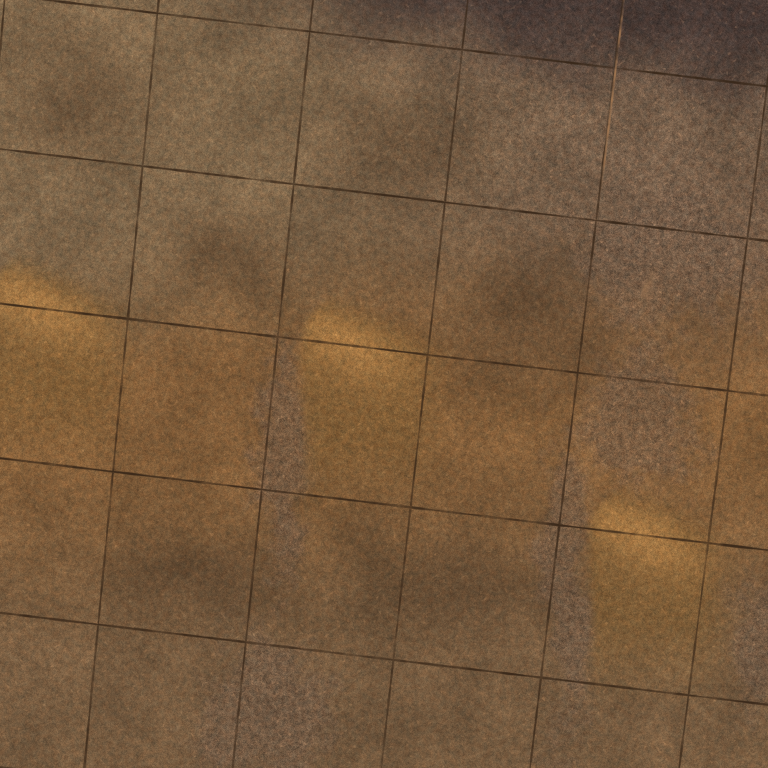
Give the GLSL for this texture, as a Shadertoy shader.

```glsl
// A worn brown stone floor: a slightly tilted grid of square tiles with thin dark joints.
// Soft elliptical stains, ragged grey scuffs and warm pools of light are layered over a base
// tone, then layered gradient noise adds the stone grain and the joints are cut in last.

const vec2 GRID_ORIGIN = vec2(0.557, 0.538);       // one joint crossing
const vec2 TILE_RIGHT  = vec2(0.1953, -0.0234);    // step to the next column
const vec2 TILE_UP     = vec2(0.0224, 0.1986);     // step to the next row
const float TAPER = 0.008;                         // column widening per row
const float TILE_SIZE = 0.198;
const float JOINT_HALF_WIDTH = 0.0013;

const vec3 TAN    = vec3(0.500, 0.405, 0.295);
const vec3 RUST   = vec3(0.495, 0.357, 0.220);
const vec3 UMBER  = vec3(0.455, 0.352, 0.248);
const vec3 SHADOW = vec3(0.345, 0.260, 0.180);
const vec3 SLATE  = vec3(0.435, 0.347, 0.278);
const vec3 DUSK   = vec3(0.290, 0.232, 0.210);
const vec3 OCHRE  = vec3(0.500, 0.366, 0.205);
const vec3 GLOW   = vec3(0.690, 0.500, 0.285);
const vec3 GOLD   = vec3(0.640, 0.470, 0.320);
const vec3 JOINT  = vec3(0.215, 0.150, 0.095);

// Stains as centre.xy, radius.xy
const vec4 SHADOWS[6] = vec4[6](
    vec4(0.30, 0.66, 0.10, 0.06), vec4(0.69, 0.59, 0.09, 0.08), vec4(0.53, 0.80, 0.10, 0.07),
    vec4(0.60, 0.24, 0.13, 0.08), vec4(0.25, 0.25, 0.12, 0.06), vec4(0.10, 0.87, 0.09, 0.07));
const vec4 SCUFFS[6] = vec4[6](
    vec4(0.87, 0.66, 0.15, 0.11), vec4(0.83, 0.46, 0.09, 0.11),
    vec4(0.368, 0.40, 0.04, 0.18), vec4(0.735, 0.24, 0.04, 0.24),
    vec4(0.99, 0.16, 0.045, 0.10), vec4(0.35, 0.07, 0.10, 0.11));
const vec2 LIGHTS[3] = vec2[3](vec2(0.035, 0.612), vec2(0.445, 0.560), vec2(0.822, 0.312));

vec2 hash2(vec2 cell) {
    vec3 h = fract(cell.xyx * vec3(0.1031, 0.1030, 0.0973));
    h += dot(h, h.yzx + 33.33);
    return fract((h.xx + h.yz) * h.zy);
}

vec2 gradient(vec2 cell) {
    float angle = 6.28318 * hash2(cell).x;
    return vec2(cos(angle), sin(angle));
}

float gradientNoise(vec2 p) {
    vec2 i = floor(p), f = fract(p), e = vec2(1.0, 0.0);
    vec2 w = f * f * f * (f * (f * 6.0 - 15.0) + 10.0);
    float low  = mix(dot(gradient(i), f), dot(gradient(i + e), f - e), w.x);
    float high = mix(dot(gradient(i + e.yx), f - e.yx), dot(gradient(i + 1.0), f - 1.0), w.x);
    return mix(low, high, w.y);
}

vec2 turn(vec2 p) { return mat2(0.8, 0.6, -0.6, 0.8) * p; }

// Octaves of noise, each turned to hide the lattice
float fbm(vec2 p, float falloff) {
    float sum = 0.0, gain = 1.0;
    for (int i = 0; i < 4; i++) {
        sum += gain * gradientNoise(p);
        p = turn(p) * 1.93 + 17.3;
        gain *= falloff;
    }
    return sum;
}

float stain(vec2 p, vec4 shape) {
    vec2 q = (p - shape.xy) / shape.zw;
    return exp(-dot(q, q));
}

// x: broad lit patch with a crisp left side, y: bright slanted core
vec2 lightPool(vec2 p, vec2 centre) {
    vec2 q = p - centre;
    float ridge = q.y + 0.40 * q.x;
    float dome = max(q.y, 0.0);
    float across = smoothstep(-0.060, -0.042, q.x - 12.0 * dome * dome)
                 * (1.0 - smoothstep(0.07, 0.16, q.x));
    float along = smoothstep(-0.25, -0.10, q.y) * (1.0 - smoothstep(0.015, 0.065, ridge));
    float fall = ridge / (ridge > 0.0 ? 0.028 : 0.046);
    float reach = (q.x - 0.012) / 0.085;
    return vec2(across * along, across * exp(-fall * fall - reach * reach));
}

vec3 stoneTone(vec2 p) {
    vec3 tone = mix(UMBER, RUST, smoothstep(0.12, 0.42, p.y));
    tone = mix(tone, TAN, smoothstep(0.45, 0.70, p.y - 0.15 * p.x));
    float corner = smoothstep(0.3, 0.85, p.x) * smoothstep(0.45, 0.75, p.y);
    tone = mix(tone, SLATE, 0.8 * corner);
    for (int i = 0; i < 6; i++) tone = mix(tone, SHADOW, 0.55 * stain(p, SHADOWS[i]));
    float band = smoothstep(-0.10, 0.06, p.y - 1.03 + 0.12 * p.x);
    return mix(tone, DUSK, band * smoothstep(0.15, 0.65, p.x));
}

void mainImage(out vec4 fragColor, in vec2 fragCoord) {
    vec2 p = fragCoord / iResolution.xy;
    float pixel = 1.0 / min(iResolution.x, iResolution.y);
    vec2 grid = inverse(mat2(TILE_RIGHT, TILE_UP)) * (p - GRID_ORIGIN);
    grid.x /= 1.0 + TAPER * grid.y;
    vec2 warped = p + 0.035 * vec2(fbm(p * 9.0, 0.5), fbm(p * 9.0 + 41.0, 0.5));

    // Base tone, with a small shift per tile and cloudy mottling
    vec3 color = stoneTone(warped);
    color *= 1.0 + 0.08 * (hash2(floor(grid) + 20.0).x - 0.5) + 0.13 * fbm(p * 11.0 + 5.0, 0.6);

    // Ragged grey scuffs, then pools of light
    float scuff = 0.0, ragged = 0.35 * fbm(p * 28.0 + 13.0, 0.6);
    for (int i = 0; i < 6; i++)
        scuff = max(scuff, smoothstep(0.25, 0.80, stain(warped, SCUFFS[i]) + ragged));
    color = mix(color, SLATE, 0.55 * scuff);
    for (int i = 0; i < 3; i++) {
        vec2 pool = lightPool(p + 0.15 * (warped - p), LIGHTS[i]);
        color = mix(color, OCHRE, 0.70 * pool.x);
        color = mix(color, GLOW, 0.80 * pool.y);
        scuff *= 1.0 - pool.x;
    }

    // Grain: layered speckle, faint warm flecks and pale grit, rougher on scuffs
    float rough = 1.0 + 0.4 * scuff + 0.3 * smoothstep(0.4, 0.8, p.x) * smoothstep(0.6, 0.8, p.y);
    float grain = fbm(turn(p) * 85.0 + 9.0, 1.1);
    float fleck = gradientNoise(turn(p) * 140.0 + 71.0);
    float grit = smoothstep(0.28, 0.60, gradientNoise(turn(p.yx) * 175.0 + 33.0));
    color *= 1.0 + 0.115 * rough * grain;
    color += 0.030 * fleck * vec3(1.0, 0.0, -0.4);
    color += 0.12 * rough * grit * GOLD;

    // Fine joints of uneven width and depth, fainter along the columns
    vec2 edge = abs(fract(grid + 0.5) - 0.5) * TILE_SIZE;
    float halfWidth = JOINT_HALF_WIDTH * (1.0 + 0.7 * gradientNoise(p * 40.0));
    vec2 joint = 1.0 - smoothstep(halfWidth - 0.8 * pixel, halfWidth + 0.8 * pixel, edge);
    float depth = clamp(0.74 + 0.5 * fbm(p * 17.0 + 3.0, 0.7), 0.35, 0.92);
    color = mix(color, JOINT, depth * max(joint.x * 0.85, joint.y));

    // One worn gilded stretch of joint and a short scratch
    float gilt = 1.0 - smoothstep(0.0003, 0.0003 + 1.6 * pixel, abs(grid.x - 1.008) * TILE_SIZE);
    float worn = clamp(0.6 + 0.9 * fbm(p * 35.0, 0.5), 0.1, 0.9);
    color = mix(color, GOLD, worn * gilt * smoothstep(1.1, 1.5, grid.y));
    color = mix(color, GOLD, 0.5 * stain(warped, vec4(0.859, 0.622, 0.005, 0.018)));

    fragColor = vec4(clamp(color, 0.0, 1.0), 1.0);
}
```
